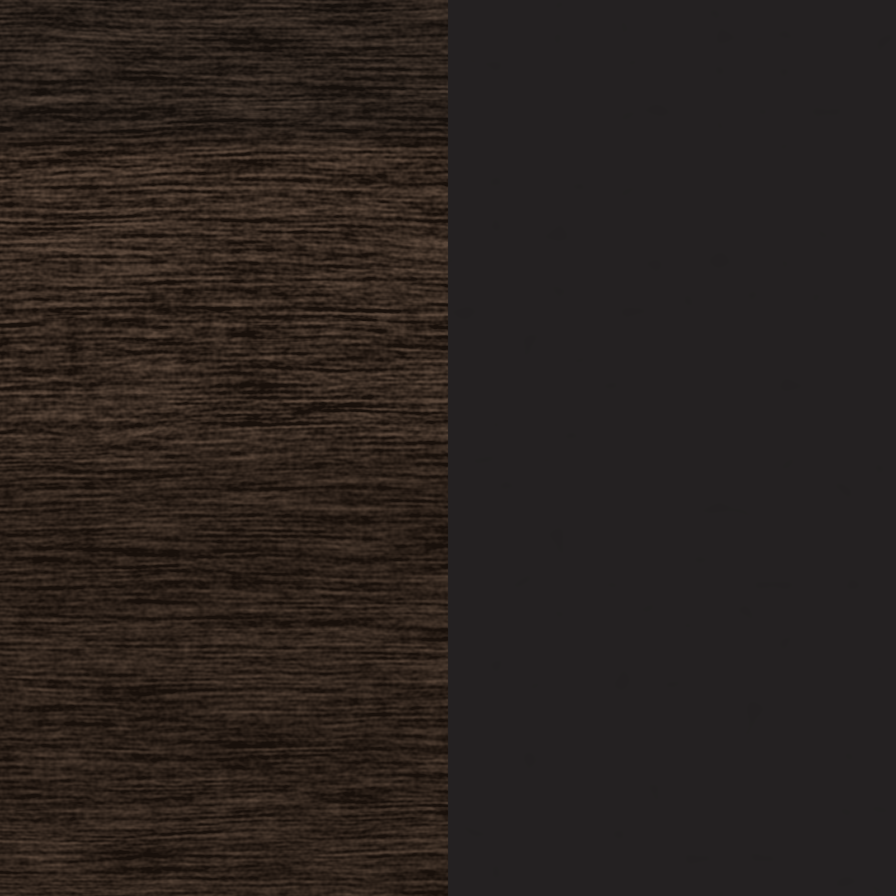
This texture is drawn by a WebGL 2 fragment shader. Its source:

```glsl
#version 300 es
precision highp float;
// Two panels side by side: dark wood with a horizontal grain on the left,
// flat charcoal on the right. The grain is gradient noise stretched along x
// plus wavering thin lines, bent by a slow warp and shaded by tonal bands.

uniform vec2 u_resolution;
out vec4 fragColor;

// Unit gradient for a lattice cell, from an integer hash.
vec2 cellGradient(vec2 cell) {
  uvec2 q = uvec2(ivec2(cell) + 4096);
  uint h = q.x * 73856093u ^ q.y * 19349663u;
  h = (h ^ (h >> 15)) * 668265u;
  h = (h ^ (h >> 13)) * 374761u;
  h ^= h >> 16;
  float angle = float(h & 65535u) / 65536.0 * 6.28318;
  return vec2(cos(angle), sin(angle));
}

// Gradient noise, roughly -0.7 to 0.7.
float gradientNoise(vec2 p) {
  vec2 i = floor(p), f = p - i;
  vec2 u = f * f * f * (f * (f * 6.0 - 15.0) + 10.0);
  float a = dot(cellGradient(i), f);
  float b = dot(cellGradient(i + vec2(1, 0)), f - vec2(1, 0));
  float c = dot(cellGradient(i + vec2(0, 1)), f - vec2(0, 1));
  float d = dot(cellGradient(i + vec2(1, 1)), f - vec2(1, 1));
  return mix(mix(a, b, u.x), mix(c, d, u.x), u.y);
}

// Soft horizontal stripe centred on a height.
float stripe(float y, float centre, float halfWidth) {
  float d = (y - centre) / halfWidth;
  return exp(-d * d);
}

// Broad light and dark zones of the board, bottom to top.
float boardTone(float y) {
  float tone = 0.35;
  tone += 0.11 * smoothstep(0.46, 0.53, y) * (1.0 - smoothstep(0.825, 0.845, y));
  tone += 0.09 * stripe(y, 0.74, 0.07);
  tone += 0.04 * stripe(y, 0.27, 0.06);
  tone += 0.06 * stripe(y, 0.07, 0.03);
  tone -= 0.07 * stripe(y, 0.375, 0.035);
  tone -= 0.08 * stripe(y, 0.165, 0.035);
  tone -= 0.05 * stripe(y, 0.86, 0.02);
  return tone;
}

vec3 wood(vec2 p) {
  // Slow bends keep the fibres from running perfectly straight.
  vec2 q = p;
  q.y += 0.014 * gradientNoise(p * vec2(1.7, 5.0) + 5.0);
  q.y += 0.003 * gradientNoise(p * vec2(9.0, 24.0) + 9.0);

  // Contrast of the grain is strongest in the light zone.
  float zone = smoothstep(0.46, 0.53, p.y) * (1.0 - smoothstep(0.825, 0.845, p.y));
  float waver = gradientNoise(q * vec2(4.0, 38.0) + 13.0);
  float lines = sin(q.y * 800.0 + 9.0 * waver);

  // Fibres: coarse bands, streaks, thin lines, then short threads.
  float grain = 0.14 * gradientNoise(q * vec2(2.5, 42.0) + 3.0);
  grain += 0.30 * gradientNoise(q * vec2(5.0, 115.0) + 17.0);
  grain += 0.68 * gradientNoise(q * vec2(9.0, 225.0) + 41.0);
  grain += 0.50 * gradientNoise(q * vec2(55.0, 250.0) + 57.0);
  grain += 0.34 * gradientNoise(q * vec2(190.0, 260.0) + 71.0);
  grain += 0.15 * lines * (0.7 + waver);
  float tone = boardTone(q.y) + grain * mix(0.95, 1.3, zone);

  // Short dark pores gather in a few rows.
  float rows = stripe(p.y, 0.64, 0.05) + 0.7 * stripe(p.y, 0.10, 0.015)
             + 0.7 * stripe(p.y, 0.86, 0.025);
  float pores = smoothstep(0.14, 0.32, gradientNoise(q * vec2(22.0, 120.0) + 29.5));
  tone -= 0.32 * rows * pores;

  vec3 shade = vec3(0.103, 0.070, 0.049), light = vec3(0.310, 0.243, 0.197);
  vec3 colour = mix(shade, light, clamp(tone, -0.05, 1.2));

  // The top zone is slightly cooler and greyer.
  float grey = dot(colour, vec3(0.333));
  return mix(colour, grey * vec3(1.16, 0.98, 0.86), 0.4 * smoothstep(0.82, 0.87, p.y));
}

vec3 charcoal(vec2 p) {
  float mottle = gradientNoise(p * vec2(28.0, 36.0));
  return vec3(0.141, 0.130, 0.133) - 0.005 * smoothstep(0.35, 0.6, mottle);
}

void main() {
  vec2 p = gl_FragCoord.xy / u_resolution;
  float seam = smoothstep(-0.75, 0.75, (p.x - 0.5) * u_resolution.x);
  fragColor = vec4(mix(wood(p), charcoal(p), seam), 1.0);
}
```
